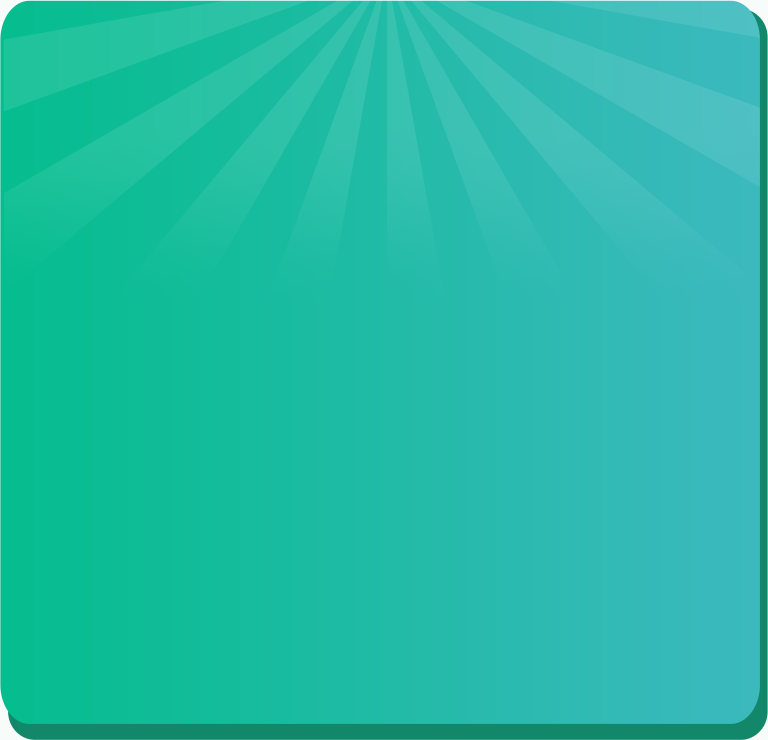
Write a WebGL 2 fragment shader that draws this background.

```glsl
#version 300 es
precision highp float;
// Draws a rounded teal gradient card with fading sun rays and an offset shadow.

uniform vec2 u_resolution;
out vec4 fragColor;

// Lengths are fractions of the canvas width; y runs down from the top edge.
const vec3 PAGE = vec3(0.97, 0.99, 0.985);
const vec3 SHADOW = vec3(0.07, 0.53, 0.41);
const vec3 GREEN = vec3(0.022, 0.74, 0.560);
const vec3 BLUE = vec3(0.235, 0.725, 0.745);
const float GRADIENT_EASE = 0.25;          // 0 is linear, 1 is fully eased

const vec2 CARD_CENTER = vec2(0.4950, 0.4718);
const vec2 CARD_HALF = vec2(0.4945, 0.4708);
const vec2 CARD_RADII = vec2(0.038, 0.051);
const vec2 SHADOW_CENTER = vec2(0.5050, 0.4875);
const vec2 SHADOW_HALF = vec2(0.4945, 0.4758);
const vec2 SHADOW_RADII = vec2(0.035, 0.037);

const vec2 RAY_APEX = vec2(0.504, -0.0365);
const float RAY_FREQUENCY = 18.0;          // light rays in a full turn
const float RAY_OPACITY = 0.100;
const vec2 RAY_FADE = vec2(0.16, 0.400);   // heights where fading starts and ends
const vec2 RAY_SIDES = vec2(0.005, 0.990); // left and right limits

// Antialiased coverage of a box with elliptical corners.
float cardMask(vec2 p, vec2 center, vec2 halfSize, vec2 radii) {
    vec2 q = (abs(p - center) - halfSize) / radii + 1.0;
    float d = length(max(q, 0.0)) + min(max(q.x, q.y), 0.0) - 1.0;
    float slope = length(vec2(dFdx(d), dFdy(d)));
    return clamp(0.5 - d / max(slope, 1e-5), 0.0, 1.0);
}

// Alternating wedges around the apex, fading downwards.
float rayMask(vec2 p, float pixel) {
    vec2 v = p - RAY_APEX;
    float angle = atan(v.y, -v.x);
    float edgeDistance = -sin(angle * RAY_FREQUENCY) * length(v) / RAY_FREQUENCY;
    float wedge = clamp(0.5 + edgeDistance / pixel, 0.0, 1.0);
    float side = min(p.x - RAY_SIDES.x, RAY_SIDES.y - p.x);
    float inside = clamp(0.5 + side / pixel, 0.0, 1.0);
    return wedge * inside * (1.0 - smoothstep(RAY_FADE.x, RAY_FADE.y, p.y));
}

void main() {
    float pixel = 1.0 / u_resolution.x;
    vec2 p = vec2(gl_FragCoord.x, u_resolution.y - gl_FragCoord.y) * pixel;

    // Card face: horizontal gradient with translucent rays
    float blend = mix(p.x, smoothstep(0.0, 1.0, p.x), GRADIENT_EASE);
    vec3 face = mix(GREEN, BLUE, blend);
    face = mix(face, vec3(1.0), RAY_OPACITY * rayMask(p, pixel));

    // Layers from back to front
    vec3 color = mix(PAGE, SHADOW, cardMask(p, SHADOW_CENTER, SHADOW_HALF, SHADOW_RADII));
    color = mix(color, face, cardMask(p, CARD_CENTER, CARD_HALF, CARD_RADII));
    fragColor = vec4(color, 1.0);
}
```
